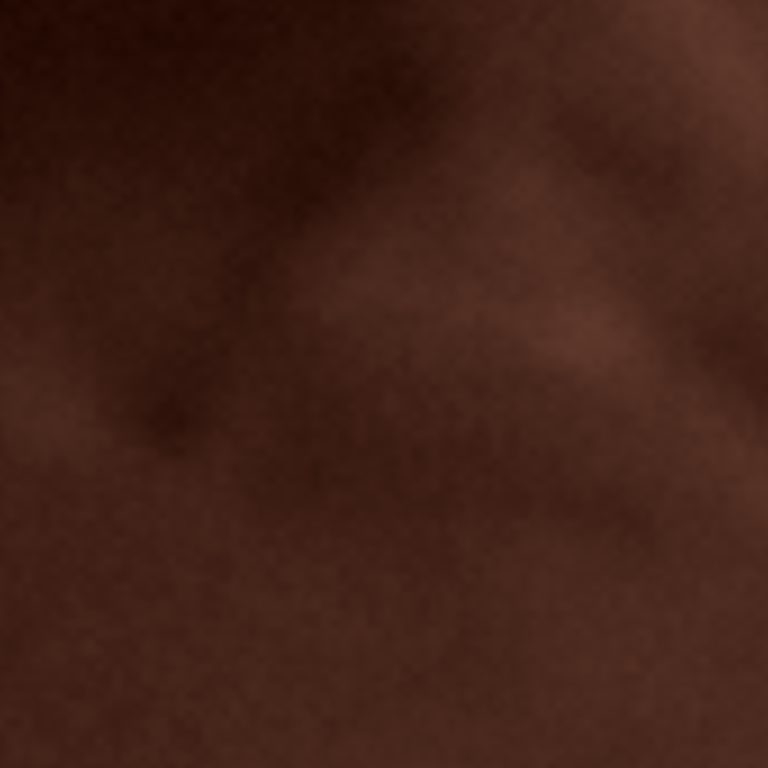
This texture is drawn by a WebGL 1 fragment shader. Its source:

```glsl
precision highp float;
// Soft, out-of-focus folds of dark brown leather under dim light.
// A broad shadow gradient, blurred ridges and creases, warped cloud noise
// and a faint fine grain are summed to one tone that tints the brown.
uniform vec2 u_resolution;

#define MID_BROWN vec3(0.257, 0.131, 0.091)
#define TONE_STEP vec3(0.065, 0.050, 0.045)
#define CORNER_SHADOW 1.75
#define SIDE_LIGHT 0.55
#define CLOUD_SCALE 4.5
#define CLOUD_AMOUNT 1.0
#define WARP 0.045
#define GRAIN_SCALE 85.0
#define GRAIN_AMOUNT 0.30

float hash(vec2 p) {
  return fract(sin(dot(p, vec2(127.1, 311.7))) * 43758.5453);
}

float valueNoise(vec2 p) {
  vec2 cell = floor(p);
  vec2 f = fract(p);
  f = f * f * f * (f * (f * 6.0 - 15.0) + 10.0);
  float low = mix(hash(cell), hash(cell + vec2(1.0, 0.0)), f.x);
  float high = mix(hash(cell + vec2(0.0, 1.0)), hash(cell + vec2(1.0, 1.0)), f.x);
  return mix(low, high, f.y);
}

// Cloud noise centred on zero, turned at every octave to hide the lattice.
float clouds(vec2 p) {
  float sum = 0.0;
  float weight = 0.5;
  for (int i = 0; i < 4; i++) {
    sum += weight * (valueNoise(p) - 0.5);
    p = mat2(1.6, 1.2, -1.2, 1.6) * p + 7.3;
    weight *= 0.45;
  }
  return sum;
}

// Blurred stroke from a to b: 1 on its spine, fading over the width.
float fold(vec2 p, vec2 a, vec2 b, float width) {
  vec2 along = b - a;
  vec2 offset = p - a;
  float t = clamp(dot(offset, along) / dot(along, along), 0.0, 1.0);
  vec2 away = (offset - along * t) / width;
  return exp(-dot(away, away));
}

float ridges(vec2 p) {
  float light = 0.60 * fold(p, vec2(0.77, 0.56), vec2(1.02, 0.38), 0.055);
  light += 0.50 * fold(p, vec2(0.67, 0.77), vec2(0.74, 0.60), 0.075);
  light += 0.45 * fold(p, vec2(0.43, 0.66), vec2(0.78, 0.55), 0.060);
  light += 0.95 * fold(p, vec2(0.89, 1.00), vec2(1.00, 0.86), 0.090);
  light += 0.45 * fold(p, vec2(0.00, 0.50), vec2(0.26, 0.36), 0.050);
  return light;
}

float creases(vec2 p) {
  float dark = 0.75 * fold(p, vec2(0.52, 0.88), vec2(0.22, 0.46), 0.065);
  dark += 0.40 * fold(p, vec2(0.14, 0.60), vec2(0.20, 0.50), 0.090);
  dark += 0.80 * fold(p, vec2(0.44, 0.47), vec2(0.56, 0.37), 0.110);
  dark += 0.85 * fold(p, vec2(0.75, 0.83), vec2(0.83, 0.77), 0.060);
  dark += 0.70 * fold(p, vec2(0.94, 0.56), vec2(1.00, 0.51), 0.060);
  dark += 0.50 * fold(p, vec2(0.70, 0.36), vec2(0.84, 0.33), 0.060);
  return dark;
}

void main() {
  vec2 uv = gl_FragCoord.xy / u_resolution;

  // Gentle warp so the folds bend irregularly
  vec2 bend = vec2(clouds(uv * 5.0), clouds(uv * 5.0 + 31.7));
  vec2 p = uv + WARP * 2.0 * bend;

  // Broad light: shadowed upper left, lit right side
  float shadow = smoothstep(0.45, 1.0, p.y) * (1.0 - smoothstep(0.3, 0.85, p.x));
  float tone = 0.30 + SIDE_LIGHT * (p.x - 0.5) - CORNER_SHADOW * shadow;

  // Folds and soft mottling
  tone += ridges(p) - creases(p);
  tone += CLOUD_AMOUNT * clouds(p * CLOUD_SCALE + 12.4);

  // Fine, blurred grain
  float grain = valueNoise(uv * GRAIN_SCALE) + valueNoise(uv.yx * GRAIN_SCALE * 0.6 + 5.1) - 1.0;
  tone += GRAIN_AMOUNT * grain;

  vec3 color = MID_BROWN + TONE_STEP * clamp(tone, -2.1, 2.2);
  gl_FragColor = vec4(clamp(color, 0.0, 1.0), 1.0);
}
```
